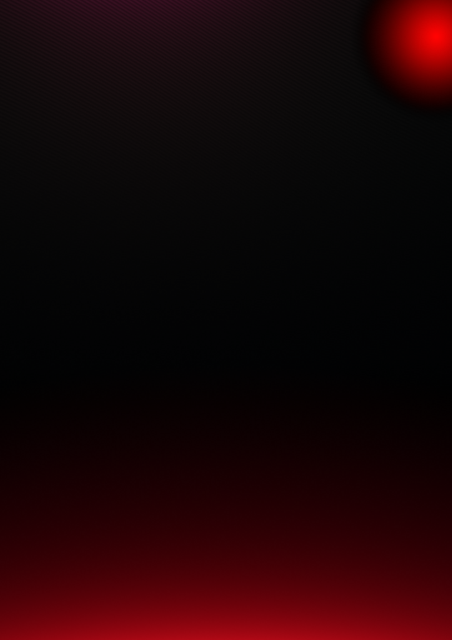
Give the GLSL for this background, as a Shadertoy shader.

```glsl
// Dark backdrop with a red orb at the top right, a crimson glow below and a faint ribbed sheen above.

float hash(vec2 p) {
    return fract(sin(dot(p, vec2(127.1, 311.7))) * 43758.5);
}

// Crimson light rising from the lower edge, its layers bowed upward in the middle
vec3 floorGlow(vec2 uv) {
    float side = (uv.x - 0.5) * 2.0;
    float height = uv.y + 0.035 * side * side;
    float body = max(1.0 - height / 0.43, 0.0);
    float red = 0.17 * body + 0.50 * exp(-height * 11.0) * smoothstep(0.43, 0.25, height);
    float hot = exp(-height * 26.0);
    return vec3(red + 0.02 * hot, 0.035 * hot, 0.08 * red + 0.03 * hot);
}

// Wine-coloured haze over a wider neutral one, both hung from the upper edge
vec3 ceilingHaze(vec2 uv) {
    vec2 d = vec2(uv.x - 0.3, 1.0 - uv.y);
    float wide = exp(-dot(d * vec2(1.1, 2.5), d * vec2(1.1, 2.5)));
    float wine = exp(-d.x * d.x * 7.0 - d.y * 8.5);
    float plum = exp(-d.x * d.x * 12.0 - d.y * 18.0);
    return vec3(0.045, 0.046, 0.038) * wide
         + vec3(0.115, 0.004, 0.026) * wine
         + vec3(0.035, 0.0, 0.045) * plum;
}

// Fine slanted ribs that bend gently across the haze
float ribs(vec2 p) {
    float bend = 0.012 * sin(p.x * 9.0 + p.y * 4.0);
    float phase = (p.y + 0.55 * p.x + bend) * 165.0;
    float visible = 1.0 - smoothstep(0.35, 0.8, fwidth(phase));
    return sin(6.2832 * phase) * visible;
}

void mainImage(out vec4 fragColor, in vec2 fragCoord) {
    vec2 uv = fragCoord / iResolution.xy;
    vec2 p = fragCoord / iResolution.y;
    float aspect = iResolution.x / iResolution.y;

    // Near-black base, slightly cool
    vec3 color = vec3(0.002, 0.004, 0.008) * smoothstep(0.36, 0.44, uv.y);

    // Haze with its ribbed texture
    float texture_ = 1.0 + 0.17 * ribs(p) * smoothstep(0.55, 0.95, uv.y);
    color += ceilingHaze(uv) * texture_;

    color += floorGlow(uv);

    // Orb: bright core fading to a soft rim
    float dist = length(p - vec2(0.965 * aspect, 0.943)) / 0.136;
    float orb = 1.0 - smoothstep(-0.25, 1.0, dist);
    orb = min(orb * 1.13, 1.0);
    float cover = 1.0 - smoothstep(0.75, 1.02, dist);
    color = mix(color, vec3(orb, 0.012 * orb, 0.008 * orb), cover);

    // Grain that hides banding
    color += (hash(floor(p * 512.0)) - 0.5) * 0.004;
    fragColor = vec4(clamp(color, 0.0, 1.0), 1.0);
}
```
